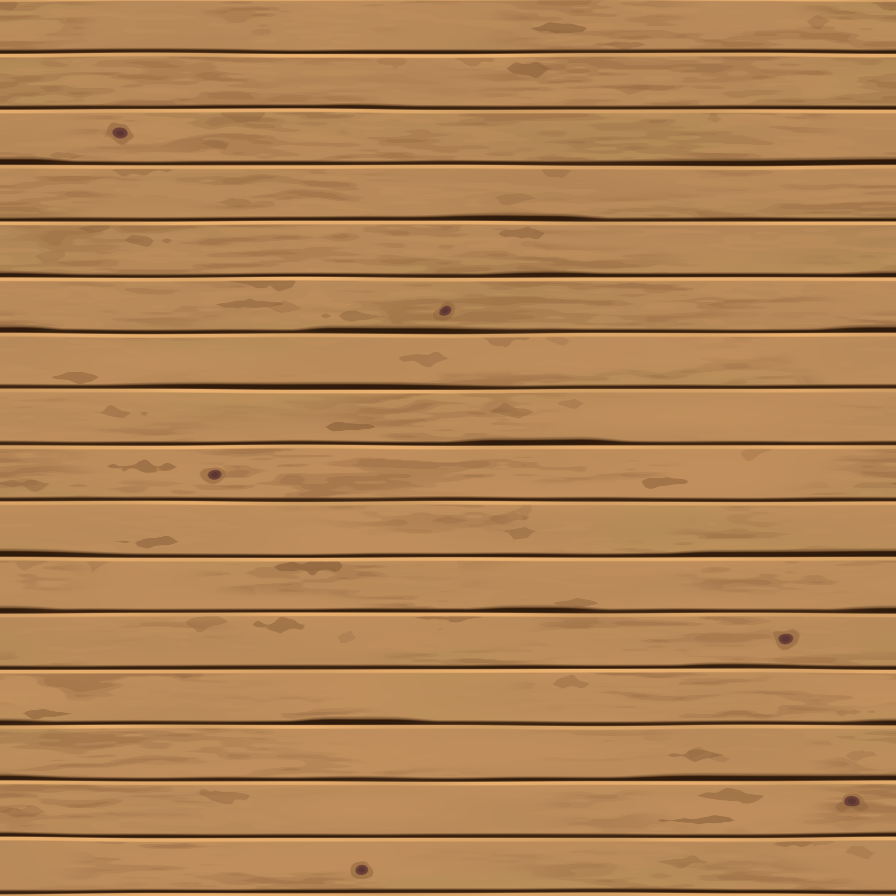
Give the GLSL for this texture, as a three.js fragment shader.

```glsl
// Sixteen horizontal wooden planks with dark seams, lit upper edges and faint grain.
// Each plank seeds its own wrapped noise for streaks, angular stains and a few knots.
// All noise periods and plank counts are whole, so the surface tiles both ways.
varying vec2 vUv;

float hash(vec2 p, float seed) {
  vec3 q = fract(vec3(p, seed) * vec3(0.1031, 0.1030, 0.0973));
  q += dot(q, q.yzx + 33.33);
  return fract((q.x + q.y) * q.z);
}

// Value noise that repeats after the given whole period
float noise(vec2 p, vec2 period, float seed) {
  vec2 i = floor(p), f = fract(p);
  f = f * f * (3.0 - 2.0 * f);
  vec2 a = mod(i, period), b = mod(i + 1.0, period);
  return mix(mix(hash(a, seed), hash(vec2(b.x, a.y), seed), f.x),
             mix(hash(vec2(a.x, b.y), seed), hash(b, seed), f.x), f.y);
}

// Offset from a centre in plank heights, wrapped across the canvas
vec2 offsetFrom(vec2 centre, float x, float v) {
  return vec2((fract(x - centre.x + 0.5) - 0.5) * 16.0, v - centre.y);
}

void main() {
  vec3 wood = vec3(0.72, 0.535, 0.345);
  vec3 streakColor = vec3(0.62, 0.44, 0.275);
  vec3 stainColor = vec3(0.56, 0.39, 0.235);
  vec3 knotColor = vec3(0.40, 0.23, 0.21);
  vec3 lightEdge = vec3(0.89, 0.67, 0.42);
  vec3 softShadow = vec3(0.45, 0.31, 0.18);
  vec3 seamColor = vec3(0.29, 0.18, 0.09);
  vec3 seamCore = vec3(0.18, 0.10, 0.04);

  // Plank layout with slightly uneven seams
  float x = vUv.x;
  float wobble = noise(vec2(x * 6.0, vUv.y * 16.0), vec2(6.0, 16.0), 3.0) - 0.5;
  float s = vUv.y * 16.0 - 0.05 + 0.035 * wobble;
  float row = mod(floor(s), 16.0);
  float v = fract(s);
  float e = fract(s + 0.5) - 0.5;
  float seed = row * 7.0 + 11.0;

  // Broad tone: per plank and in long, soft patches
  float patchTone = noise(vec2(x * 5.0, v * 2.0), vec2(5.0, 32.0), seed);
  float plankTone = hash(vec2(row, 5.0), 2.0);
  vec3 color = wood * (0.965 + 0.035 * plankTone + 0.045 * patchTone);
  color += vec3(-0.015, 0.004, -0.008) * smoothstep(0.55, 0.9, noise(vec2(x * 4.0, v), vec2(4.0, 32.0), seed + 1.0));

  // Grain streaks, bent by noise and gathered in patches
  float bend = noise(vec2(x * 12.0, v * 2.0), vec2(12.0, 32.0), seed + 2.0);
  float fine = noise(vec2(x * 34.0, v * 17.0 + bend), vec2(34.0, 64.0), seed + 3.0);
  float grain = 0.62 * noise(vec2(x * 11.0, v * 8.0 + bend * 1.6), vec2(11.0, 64.0), seed + 4.0) + 0.38 * fine;
  float gather = smoothstep(0.25, 0.65, noise(vec2(x * 6.0, v * 1.5), vec2(6.0, 32.0), seed + 5.0) + 0.25 * (0.5 - plankTone));
  color = mix(color, streakColor, 0.40 * gather * smoothstep(0.50, 0.57, grain));
  color = mix(color, streakColor, 0.55 * gather * smoothstep(0.65, 0.70, grain));
  color = mix(color, wood * 1.035, 0.5 * smoothstep(0.36, 0.30, grain));

  // Angular stains, some hanging from the upper edge
  float rough = noise(vec2(x * 80.0, v * 6.0), vec2(80.0, 32.0), seed + 6.0) - 0.5;
  for (int i = 0; i < 4; i++) {
    float k = float(i) * 4.0;
    float height = hash(vec2(row, k + 1.0), 21.0);
    vec2 centre = vec2(hash(vec2(row, k), 20.0), min(0.15 + height, 0.91));
    vec2 q = offsetFrom(centre, x, v);
    q.x += q.y * 3.0 * (hash(vec2(row, k + 2.0), 22.0) - 0.5);
    float size = hash(vec2(row, k + 3.0), 23.0);
    float d = abs(q.x) / (0.18 + 0.45 * size) + abs(q.y) / (0.09 + 0.08 * height) + 1.1 * rough;
    color = mix(color, stainColor, (0.25 + 0.45 * size * size) * (1.0 - smoothstep(0.82, 1.0, d)));
  }

  // Knots on six planks, each inside a ragged halo
  if (mod(row * 5.0, 16.0) < 6.0) {
    float size = hash(vec2(row, 9.0), 31.0);
    vec2 centre = vec2(hash(vec2(row, 8.0), 30.0), 0.4 + 0.35 * size);
    vec2 q = offsetFrom(centre, x, v);
    q.y += 0.25 * q.x * (size - 0.5);
    float d = length(q / vec2(0.10 + 0.08 * size, 0.08 + 0.03 * size)) + 0.5 * rough;
    color = mix(color, stainColor, 0.55 * (1.0 - smoothstep(1.5, 1.9, d + 1.2 * rough)));
    color = mix(color, knotColor, 0.9 * (1.0 - smoothstep(0.8, 1.1, d)));
    color = mix(color, knotColor * 0.75, 0.5 * (1.0 - smoothstep(0.3, 0.6, d)));
  }

  // Lit upper edge of the plank below each seam
  float glow = noise(vec2(x * 9.0, 0.0), vec2(9.0, 32.0), mod(floor(s + 0.5), 16.0) + 150.0);
  float lit = smoothstep(-0.085, -0.05, e) * step(e, 0.03);
  color = mix(color, lightEdge * (0.90 + 0.14 * glow), lit);

  // Dark seam, swelling into worn gaps in places
  float worn = smoothstep(0.66, 0.92, noise(vec2(x * 5.0, 0.0), vec2(5.0, 32.0), seed + 8.0));
  float width = 0.052 + 0.016 * bend + 0.045 * worn;
  float below = smoothstep(-0.015, 0.015, e);
  color = mix(color, softShadow, 0.75 * below * (1.0 - smoothstep(width, width + 0.035 + 0.03 * worn, e)));
  color = mix(color, seamColor, below * (1.0 - smoothstep(width - 0.02, width + 0.015, e)));
  float core = smoothstep(0.0, 0.025, e) * (1.0 - smoothstep(width - 0.03, width, e));
  color = mix(color, seamCore, core * (0.45 + 0.55 * max(worn, glow)));

  gl_FragColor = vec4(color, 1.0);
}
```
